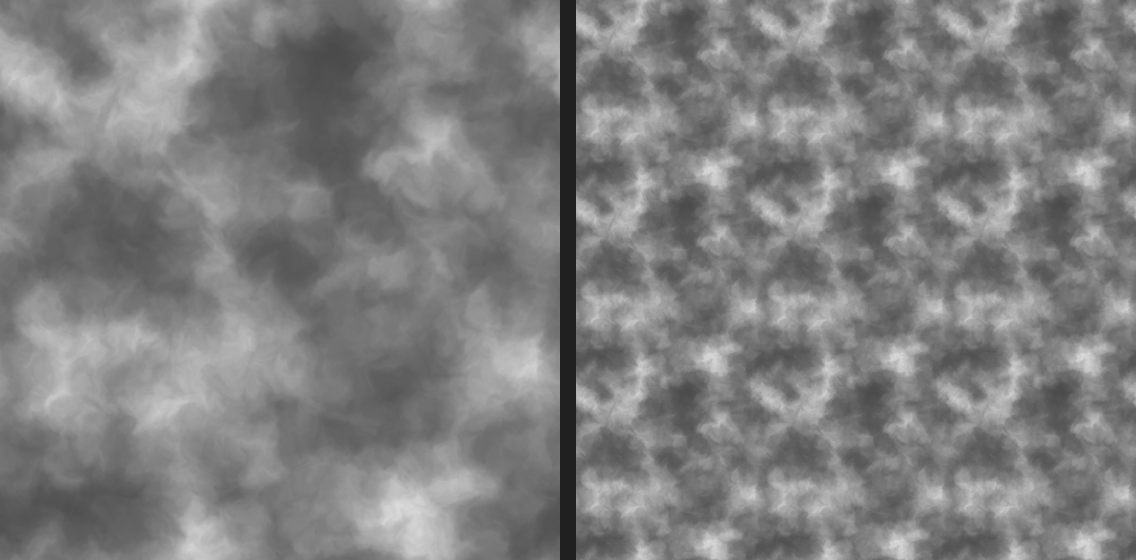
Left: one tile. Right: repeated 3 by 3.
A Shadertoy shader for this texture:

```glsl
// Integer hash giving a random gradient in the square from -1 to 1
vec2 randomGradient(vec2 cell, float period, int seed) {
    uvec3 v = uvec3(uvec2(mod(cell, period)), uint(seed));
    v = v * 1664525u + 1013904223u;
    for (int i = 0; i < 2; i++) {
        v.x += v.y * v.z;
        v.y += v.z * v.x;
        v.z += v.x * v.y;
        v ^= v >> 16u;
    }
    return vec2(v.xy & 65535u) / 32767.5 - 1.0;
}

// Gradient noise that wraps after a whole number of cells
float wrappedNoise(vec2 uv, float period, int seed) {
    vec2 p = uv * period + 0.37 * float(seed);
    vec2 cell = floor(p);
    vec2 f = p - cell;
    vec2 blend = f * f * f * (f * (f * 6.0 - 15.0) + 10.0);
    vec2 right = vec2(1, 0), up = vec2(0, 1);
    float a = dot(randomGradient(cell, period, seed), f);
    float b = dot(randomGradient(cell + right, period, seed), f - right);
    float c = dot(randomGradient(cell + up, period, seed), f - up);
    float d = dot(randomGradient(cell + 1.0, period, seed), f - 1.0);
    return mix(mix(a, b, blend.x), mix(c, d, blend.x), blend.y);
}

// Soft octaves for the cloud mass
float cloudNoise(vec2 uv) {
    float sum = 0.0, amplitude = 0.5, period = 4.0;
    for (int i = 0; i < 6; i++) {
        sum += amplitude * wrappedNoise(uv, period, 3 + i);
        amplitude *= 0.5;
        period *= 2.0;
    }
    return sum;
}

// Creased octaves that fold the cloud edges into curls
vec2 billowWarp(vec2 uv) {
    vec2 sum = vec2(0);
    float amplitude = 0.5, period = 8.0;
    for (int i = 0; i < 5; i++) {
        sum += amplitude * abs(vec2(wrappedNoise(uv, period, 21 + i),
                                    wrappedNoise(uv, period, 41 + i)));
        amplitude *= 0.5;
        period *= 2.0;
    }
    return sum;
}

void mainImage(out vec4 fragColor, in vec2 fragCoord) {
    vec2 uv = fragCoord / iResolution.xy;
    float density = cloudNoise(uv + 0.13 * billowWarp(uv));

    // The squared term lifts the bright cores above the mid greys
    float grey = 0.493 + 0.98 * density + 1.2 * density * density;
    fragColor = vec4(vec3(clamp(grey, 0.0, 1.0)), 1.0);
}
```
